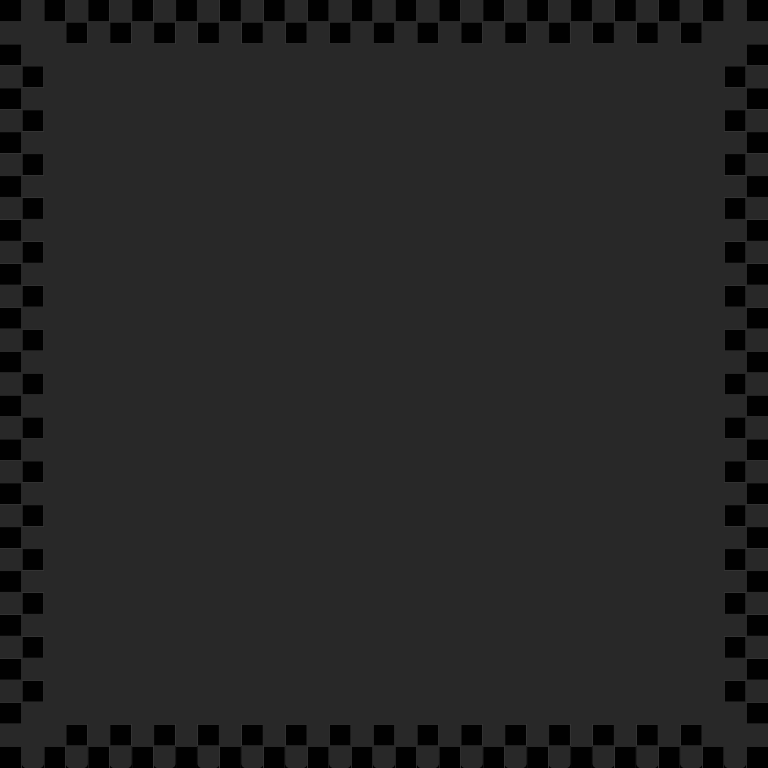
This background is drawn by a WebGL 1 fragment shader. Its source:

```glsl
precision highp float;
uniform vec2 u_resolution;

#define CELLS 35.0
#define RINGS 2.0
#define RIM_WIDTH 0.03
#define CORNER_RADIUS 0.2
#define FIELD_COLOR vec3(0.157)
#define DARK_COLOR vec3(0.002)
#define RIM_COLOR vec3(0.2)

// Checker parity inside the border rings, leaving out the inner corner cells
float isDarkCell(vec2 cell) {
  float ring = min(cell.x, cell.y);
  float reach = max(cell.x, cell.y);
  float even = 1.0 - mod(cell.x + cell.y, 2.0);
  float inBorder = 1.0 - step(RINGS - 0.5, ring);
  float innerCorner = step(0.5, ring) * (1.0 - step(RINGS - 0.5, reach));
  return even * inBorder * (1.0 - innerCorner);
}

void main() {
  vec2 grid = gl_FragCoord.xy / u_resolution * CELLS;
  float pixel = CELLS / min(u_resolution.x, u_resolution.y);

  // Fold the canvas so all four sides share one border
  vec2 folded = min(grid, CELLS - grid);
  vec2 cell = floor(folded);
  vec2 local = fract(folded) - 0.5;

  // Distance to the cell sides, open towards the canvas edge
  vec2 side = mix(local, abs(local), step(1.0, folded));
  float boxDistance = max(side.x, side.y) - 0.5;
  float fill = 1.0 - smoothstep(-0.5, 0.5, (boxDistance + RIM_WIDTH) / pixel);
  float dark = isDarkCell(cell);

  // Dark squares with a faint light rim
  float rim = smoothstep(-2.0 * RIM_WIDTH, 0.0, boxDistance);
  vec3 square = mix(mix(FIELD_COLOR, RIM_COLOR, rim), DARK_COLOR, fill);
  vec3 color = mix(FIELD_COLOR, square, dark);

  // Rounded lower corners on the light cells of the bottom row
  vec2 corner = vec2(abs(local.x), 0.5 - grid.y) - 0.5 + CORNER_RADIUS;
  float roundDistance = length(max(corner, 0.0)) - CORNER_RADIUS;
  float cut = smoothstep(-0.5, 0.5, roundDistance / pixel);
  float bottomRow = 1.0 - step(1.0, grid.y);
  color = mix(color, DARK_COLOR, cut * bottomRow * (1.0 - dark));

  gl_FragColor = vec4(color, 1.0);
}
```
